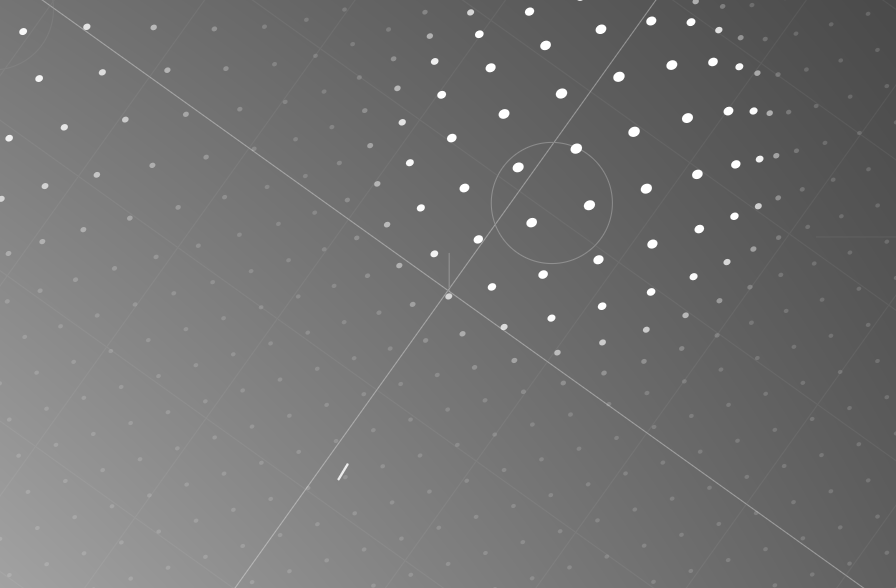
This background is drawn by a Shadertoy shader. Its source:

```glsl
// Grey diagonal gradient crossed by a tilted hairline grid, with a lattice of dots.
// Two smooth swells push the dots away from a vanishing point; raised dots
// grow and whiten. Units: canvas height = 1, centre at zero, y upward.

// Corner tones of the backdrop
const float TONE_BOTTOM_LEFT = 0.635;
const float TONE_BOTTOM_RIGHT = 0.375;
const float TONE_TOP_LEFT = 0.455;
const float TONE_TOP_RIGHT = 0.29;

// Dot lattice
const vec2 LATTICE_ORIGIN = vec2(0.127, 0.107);
const vec2 ROW_STEP = vec2(0.0635, 0.0185);
const vec2 COLUMN_STEP = vec2(-0.0159, 0.0615);
const vec2 VANISHING_POINT = vec2(0.095, 0.077);
const int SEARCH = 4;               // cells a dot may travel

// Swells, measured in lattice cells
const vec2 MAIN_SWELL = vec2(1.5, 1.2);
const vec2 SIDE_SWELL = vec2(-10.5, 7.0);
const float SIDE_STRENGTH = 0.5;
const float SWELL_RADIUS = 4.0;
const float SWELL_POWER = 2.7;
const float SWELL_PUSH = 0.55;

// Dot appearance
const float DOT_RADIUS = 0.0036;
const float DOT_GROWTH = 0.0054;
const float DOT_FAINT = 0.15;
const vec2 DOT_AXIS = vec2(0.894, 0.447);

// Hairlines
const vec2 GRID_CENTRE = vec2(0.0, 0.006);
const vec2 GRID_AXIS = vec2(0.813, -0.582);
const float GRID_SPACING = 0.208;
const float HAIRLINE = 0.0009;
const vec2 RING_CENTRE = vec2(0.1766, 0.1548);
const vec2 CORNER_RING_CENTRE = vec2(-0.774, 0.484);
const float RING_RADIUS = 0.103;

// Coverage of a stroke at distance d, kept faint when thinner than a pixel
float stroke(float d, float halfWidth, float pixel) {
    float cover = clamp((halfWidth - abs(d)) / pixel + 0.5, 0.0, 1.0);
    return min(cover, 2.0 * halfWidth / pixel);
}

float segmentDistance(vec2 p, vec2 a, vec2 b) {
    vec2 along = b - a;
    float t = clamp(dot(p - a, along) / dot(along, along), 0.0, 1.0);
    return length(p - a - along * t);
}

float swell(vec2 cell, vec2 centre) {
    return exp(-pow(length(cell - centre) / SWELL_RADIUS, SWELL_POWER));
}

// Strongest dot opacity at p, searching the cells that can reach it
float dots(vec2 p, float pixel) {
    mat2 basis = mat2(ROW_STEP, COLUMN_STEP);
    vec2 home = round(inverse(basis) * (p - LATTICE_ORIGIN));
    float opacity = 0.0;
    for (int j = -SEARCH; j <= SEARCH; j++) {
        for (int i = -SEARCH; i <= SEARCH; i++) {
            vec2 cell = home + vec2(i, j);
            float lift = swell(cell, MAIN_SWELL) + SIDE_STRENGTH * swell(cell, SIDE_SWELL);
            vec2 centre = LATTICE_ORIGIN + basis * cell;
            centre += SWELL_PUSH * lift * (centre - VANISHING_POINT);

            // Slightly elongated disc
            vec2 q = p - centre;
            q = vec2(dot(q, DOT_AXIS) / 1.12, dot(q, vec2(-DOT_AXIS.y, DOT_AXIS.x)) * 1.08);
            float radius = DOT_RADIUS + DOT_GROWTH * lift;
            float cover = clamp((radius - length(q)) / pixel + 0.5, 0.0, 1.0);
            opacity = max(opacity, cover * mix(DOT_FAINT, 1.0, smoothstep(0.0, 0.55, lift)));
        }
    }
    return opacity;
}

// Tilted grid, rings and small marks
float hairlines(vec2 p, float pixel) {
    vec2 g = p - GRID_CENTRE;
    g = vec2(dot(g, GRID_AXIS), dot(g, vec2(-GRID_AXIS.y, GRID_AXIS.x)));
    vec2 repeated = g - GRID_SPACING * round(g / GRID_SPACING);
    float faintGrid = max(stroke(repeated.x, HAIRLINE, pixel), stroke(repeated.y, HAIRLINE, pixel));
    float axes = max(stroke(g.x, HAIRLINE, pixel), stroke(g.y, HAIRLINE, pixel));
    float ring = stroke(length(p - RING_CENTRE) - RING_RADIUS, HAIRLINE, pixel);
    float cornerRing = stroke(length(p - CORNER_RING_CENTRE) - RING_RADIUS, HAIRLINE, pixel);
    float tick = stroke(segmentDistance(p, vec2(0.002, 0.006), vec2(0.002, 0.069)), HAIRLINE, pixel);
    float sideTick = stroke(segmentDistance(p, vec2(0.627, 0.097), vec2(0.78, 0.097)), HAIRLINE, pixel);
    float dash = stroke(segmentDistance(p, vec2(-0.186, -0.315), vec2(-0.171, -0.290)), 0.002, pixel);

    float faint = max(0.055 * faintGrid, 0.06 * max(cornerRing, sideTick));
    float clear = max(0.36 * axes, 0.26 * max(ring, tick));
    return max(max(faint, clear), 0.85 * dash);
}

void mainImage(out vec4 fragColor, in vec2 fragCoord) {
    float pixel = 1.0 / iResolution.y;
    vec2 uv = fragCoord / iResolution.xy;
    vec2 p = (fragCoord - 0.5 * iResolution.xy) * pixel;

    float tone = mix(mix(TONE_BOTTOM_LEFT, TONE_BOTTOM_RIGHT, uv.x),
                     mix(TONE_TOP_LEFT, TONE_TOP_RIGHT, uv.x), uv.y);
    tone = mix(tone, 1.0, hairlines(p, pixel));
    tone = mix(tone, 1.0, dots(p, pixel));
    fragColor = vec4(vec3(tone), 1.0);
}
```
